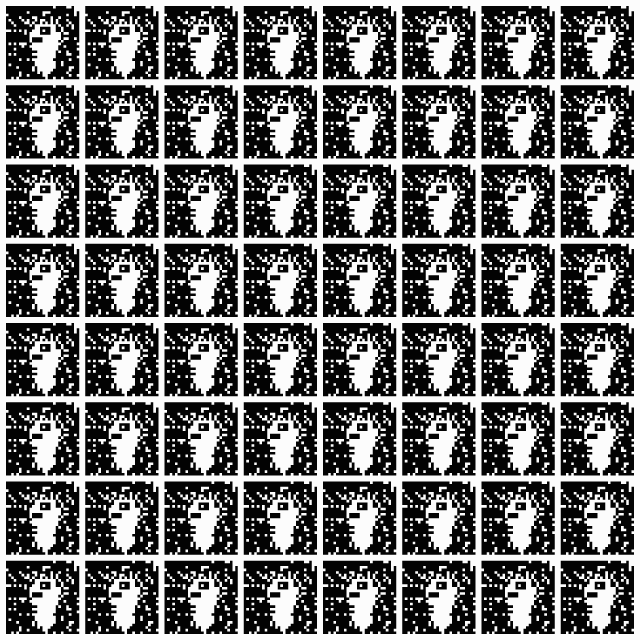
Reproduce this pattern procedurally as a Shadertoy shader.

```glsl
// Eight by eight grid of identical black tiles, each with a ragged white blob of square cells.
#define REPEATS 8.0
#define GAP 0.0092
#define CELLS 28.0
#define SPECK_DENSITY 0.12
#define HALO_DENSITY 0.24
#define EDGE_RAGGED 0.24
#define SEED 17.0
#define SUBSAMPLES 4
#define INK vec3(0.01)
#define PAPER vec3(0.99)

// Cellular hash: one stable random value per cell
float cellHash(vec2 cell) {
    vec3 h = fract(vec3(cell.xyx + SEED) * vec3(0.1031, 0.1030, 0.0973));
    h += dot(h, h.yzx + 33.33);
    return fract((h.x + h.y) * h.z);
}

// 1 for cells between the corners lo and hi, both included
float cellBox(vec2 cell, vec2 lo, vec2 hi) {
    vec2 inside = step(lo, cell) * step(cell, hi);
    return inside.x * inside.y;
}

// Chance that a cell is white: wide blob above a narrow stem, with a sparse halo
float whiteChance(vec2 cell) {
    float crown = length((cell - vec2(14.5, 12.0)) / vec2(6.0, 6.5));
    float stem = length((cell - vec2(14.5, 20.0)) / vec2(3.8, 6.5));
    float d = min(crown, stem);
    float solid = 1.0 - smoothstep(1.0 - EDGE_RAGGED, 1.0 + EDGE_RAGGED, d);
    float halo = HALO_DENSITY * exp(-3.0 * max(d - 1.0, 0.0));
    return max(solid, SPECK_DENSITY + halo);
}

// White or black for one cell; rows count down from the top
float cellValue(vec2 cell) {
    float white = step(cellHash(cell), whiteChance(cell));

    // Dark dash and dark ring cut into the blob
    float dash = cellBox(cell, vec2(10.0, 12.0), vec2(13.0, 13.0));
    float ring = cellBox(cell, vec2(13.0, 8.0), vec2(16.0, 10.0))
               - cellBox(cell, vec2(14.0, 9.0), vec2(14.0, 9.0));
    white *= 1.0 - max(dash, ring);

    // Stepped notch in the upper right corner
    return max(white, step(CELLS - 2.0, cell.x - cell.y));
}

// Whole sheet: white gaps around the repeated tile
float sheet(vec2 p) {
    float pitch = (1.0 - GAP) / REPEATS;
    vec2 tile = mod(p - GAP, pitch) / (pitch - GAP);
    if (max(tile.x, tile.y) >= 1.0) return 1.0;
    return cellValue(floor(tile * CELLS));
}

void mainImage(out vec4 fragColor, in vec2 fragCoord) {
    // Average over the pixel area for smooth cell edges
    float coverage = 0.0;
    for (int j = 0; j < SUBSAMPLES; j++) {
        for (int i = 0; i < SUBSAMPLES; i++) {
            vec2 offset = (vec2(i, j) + 0.5) / float(SUBSAMPLES) - 0.5;
            vec2 p = (fragCoord + offset) / iResolution.xy;
            coverage += sheet(vec2(p.x, 1.0 - p.y));
        }
    }
    coverage /= float(SUBSAMPLES * SUBSAMPLES);
    fragColor = vec4(mix(INK, PAPER, coverage), 1.0);
}
```
